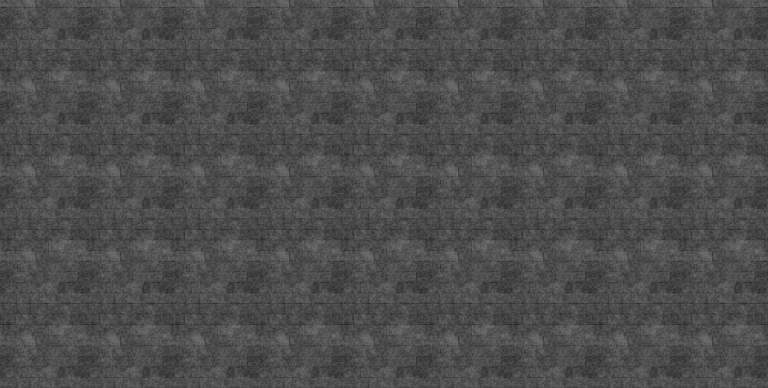
Reproduce this texture procedurally as a Shadertoy shader.

```glsl
// Dark grey slate brick wall: a weathered square tile of eight courses, repeated.

float hash(vec2 p) {
    vec3 q = fract(p.xyx * vec3(0.1031, 0.1030, 0.0973));
    q += dot(q, q.yzx + 33.33);
    return fract((q.x + q.y) * q.z);
}

// Value noise that wraps after the given number of cells
float tiledNoise(vec2 uv, vec2 cells) {
    vec2 p = uv * cells, i = floor(p), f = fract(p);
    f = f * f * (3.0 - 2.0 * f);
    vec2 a = mod(i, cells), b = mod(i + 1.0, cells);
    vec2 seed = cells * 1.7;
    return mix(mix(hash(a + seed), hash(vec2(b.x, a.y) + seed), f.x),
               mix(hash(vec2(a.x, b.y) + seed), hash(b + seed), f.x), f.y);
}

// Soft elliptical stain that wraps around the tile
float stain(vec2 uv, vec2 center, vec2 radius) {
    vec2 d = (fract(uv - center + 0.5) - 0.5) / radius;
    return exp(-dot(d, d));
}

// Position of the left edge of brick k in a course of four
float brickEdge(float k, float course) {
    float wrapped = mod(k, 4.0);
    return k + (wrapped < 0.5 ? 0.0 : 0.6 * hash(vec2(wrapped + 3.0, course + 11.0)));
}

void mainImage(out vec4 fragColor, in vec2 fragCoord) {
    float pixel = 9.08 / iResolution.x;
    vec2 uv = fract(fragCoord * pixel - vec2(0.57, 0.0));

    // Courses and bricks
    float course = floor(uv.y * 8.0);
    float shift = 0.5 * mod(course, 2.0) * step(0.4, hash(vec2(course, 5.0)));
    float x = uv.x * 4.0 - shift;
    float k = floor(x);
    if (x < brickEdge(k, course)) k -= 1.0;
    float left = brickEdge(k, course), right = brickEdge(k + 1.0, course);
    float shade = hash(vec2(mod(k, 4.0) + 17.0, course + 29.0)) - 0.5;
    vec2 brickCenter = vec2((0.5 * (left + right) + shift) / 4.0, (course + 0.5) / 8.0);

    // Distances to the joints, in tiles
    float sideGap = min(x - left, right - x) / 4.0;
    float fy = fract(uv.y * 8.0);
    float bedGap = min(fy, 1.0 - fy) / 8.0;
    float tileGap = min(uv.y, 1.0 - uv.y);
    vec3 joint = 1.0 - smoothstep(0.006 - 0.5 * pixel, 0.006 + 0.5 * pixel,
                                  vec3(sideGap, bedGap, tileGap));
    float broken = smoothstep(0.25, 0.75, tiledNoise(uv, vec2(11.0, 16.0)));

    // Weathering: clouds, fine grain and stains that mostly follow whole bricks
    float clouds = 0.5 * tiledNoise(uv, vec2(8.0, 9.0)) + 0.5 * tiledNoise(uv, vec2(19.0, 21.0)) - 0.5;
    float grain = tiledNoise(uv, vec2(55.0, 57.0)) - 0.5;
    vec2 spot = mix(uv, brickCenter, 0.65);
    float dark = stain(spot, vec2(0.28, 0.90), vec2(0.26, 0.10))
               + stain(spot, vec2(0.36, 0.31), vec2(0.20, 0.09))
               + 0.6 * stain(spot, vec2(0.33, 0.19), vec2(0.15, 0.06));
    float light = stain(spot, vec2(0.04, 0.66), vec2(0.15, 0.09))
                + 0.7 * stain(spot, vec2(0.78, 0.55), vec2(0.22, 0.12));

    float grey = 0.308 + 0.06 * shade + 0.11 * clouds + 0.2 * clouds * clouds + 0.125 * grain
               - 0.035 * dark + 0.04 * light;
    grey -= max(max(0.055 * joint.x * broken, (0.015 + 0.05 * broken) * joint.y), 0.07 * joint.z);
    fragColor = vec4(vec3(grey), 1.0);
}
```
